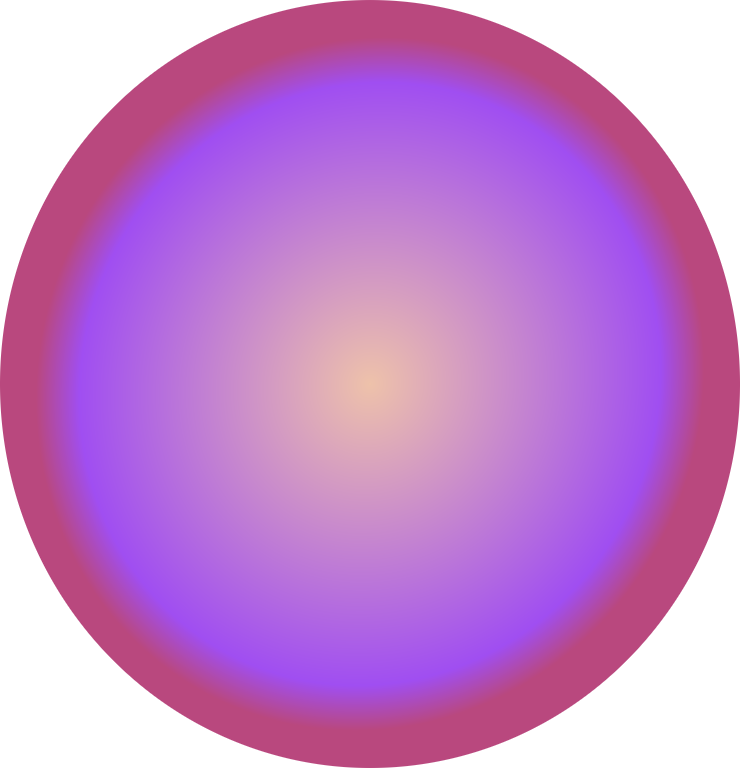
Write a Shadertoy shader that draws this background.

```glsl
// A canvas-filling disc with a slightly tilted peach, violet and rose radial glow on white.

#define PEACH       vec3(0.933, 0.760, 0.667)
#define VIOLET      vec3(0.627, 0.306, 0.945)
#define ROSE        vec3(0.725, 0.282, 0.494)
#define PAPER       vec3(1.0)
#define VIOLET_STOP 0.785  // radius where the violet ring peaks
#define ROSE_STOP   0.902  // radius where the flat rose rim begins
#define TILT        0.045  // stretches the glow along the rising diagonal

// Three-stop gradient from the centre to the rim
vec3 glowColor(float radius) {
    vec3 inner = mix(PEACH, VIOLET, clamp(radius / VIOLET_STOP, 0.0, 1.0));
    float rim = clamp((radius - VIOLET_STOP) / (ROSE_STOP - VIOLET_STOP), 0.0, 1.0);
    return mix(inner, ROSE, rim);
}

void mainImage(out vec4 fragColor, in vec2 fragCoord) {
    // Centred coordinates, -1 to 1 along both canvas axes
    vec2 p = 2.0 * fragCoord / iResolution.xy - 1.0;

    // Skewed elliptical radius for the glow
    float glowRadius = sqrt(max(dot(p, p) - 2.0 * TILT * p.x * p.y, 0.0));

    // Disc outline, smoothed over one pixel
    float pixel = 2.0 / min(iResolution.x, iResolution.y);
    float disc = clamp(0.5 + (1.0 - length(p)) / pixel, 0.0, 1.0);

    fragColor = vec4(mix(PAPER, glowColor(glowRadius), disc), 1.0);
}
```
